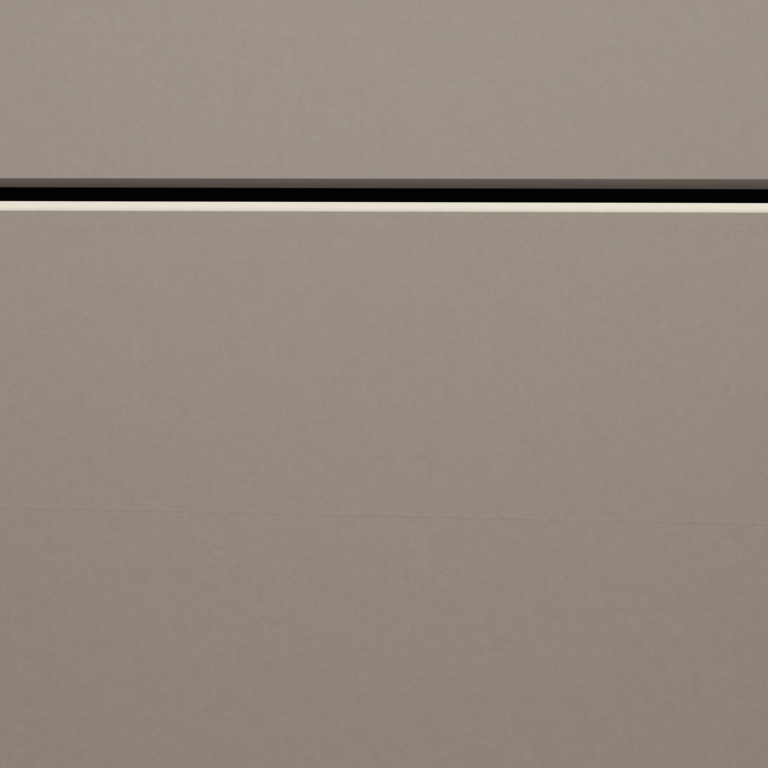
Reproduce this texture procedurally as a WebGL 2 fragment shader.

```glsl
#version 300 es
precision highp float;
// Matte taupe panels split by a dark horizontal gap with a bright lower lip.

#define GAP_TILT -0.0027
#define SHADE_TOP 0.7680
#define GAP_TOP 0.7562
#define GAP_BOTTOM 0.7383
#define LIP_BOTTOM 0.7258
#define EDGE_SOFTNESS 0.0012
#define GRAIN_CELLS 300.0
#define GRAIN_STRENGTH 0.030
#define SEAM_HEIGHT 0.3385
#define SEAM_DROP 0.0220

uniform vec2 u_resolution;
out vec4 fragColor;

const vec3 PANEL_LOW = vec3(0.545, 0.506, 0.464);
const vec3 PANEL_HIGH = vec3(0.614, 0.576, 0.533);
const vec3 SHADE = vec3(0.345, 0.308, 0.287);
const vec3 GAP = vec3(0.010, 0.009, 0.008);
const vec3 LIP = vec3(0.890, 0.865, 0.805);

float hash(vec2 p) {
  return fract(sin(dot(p, vec2(127.1, 311.7))) * 43758.5453);
}

float valueNoise(vec2 p) {
  vec2 cell = floor(p);
  vec2 f = fract(p);
  f = f * f * (3.0 - 2.0 * f);
  float low = mix(hash(cell), hash(cell + vec2(1.0, 0.0)), f.x);
  float high = mix(hash(cell + vec2(0.0, 1.0)), hash(cell + 1.0), f.x);
  return mix(low, high, f.y);
}

// Three octaves of centred noise, from fine grain to soft mottling.
float grain(vec2 uv) {
  float sum = 0.0;
  float weight = 0.55;
  float cells = GRAIN_CELLS;
  for (int i = 0; i < 3; i++) {
    sum += weight * (valueNoise(uv * cells + float(i) * 17.3) - 0.5);
    cells *= 0.45;
    weight *= 0.5;
  }
  return sum;
}

// Coverage of everything below a horizontal edge.
float below(float y, float edge) {
  float soft = max(EDGE_SOFTNESS, 0.6 / u_resolution.y);
  return 1.0 - smoothstep(edge - soft, edge + soft, y);
}

float hairline(float y, float center, float width) {
  float d = (y - center) / width;
  return exp(-d * d);
}

void main() {
  vec2 uv = gl_FragCoord.xy / u_resolution;

  // Panel gradient, slightly lighter in the middle than at the sides.
  vec3 panel = mix(PANEL_LOW, PANEL_HIGH, smoothstep(-0.15, 1.1, uv.y));
  panel += 0.006 - 0.035 * (uv.x - 0.52) * (uv.x - 0.52);

  // Faint sloping seam and a crease under the lip.
  float seam = SEAM_HEIGHT - SEAM_DROP * uv.x;
  panel -= 0.012 * hairline(uv.y, seam, 0.0016);
  panel += 0.007 * hairline(uv.y, seam + 0.0035, 0.0018);
  panel -= 0.007 * hairline(uv.y, 0.698, 0.0016);

  float noise = grain(uv);
  panel += GRAIN_STRENGTH * noise;

  // Gap layers, stacked from the upper shade down to the lower panel.
  float y = uv.y - GAP_TILT * uv.x;
  float shadeY = uv.y - 0.5 * GAP_TILT * uv.x;
  vec3 shade = SHADE * mix(0.88, 1.08, smoothstep(GAP_TOP, SHADE_TOP, y));
  float lipGlow = smoothstep(LIP_BOTTOM - 0.002, LIP_BOTTOM + 0.006, y);
  vec3 lip = LIP * mix(0.91, 1.02, lipGlow) + 0.02 * noise;

  vec3 color = mix(panel, shade, below(shadeY, SHADE_TOP));
  color = mix(color, GAP, below(y, GAP_TOP));
  color = mix(color, lip, below(y, GAP_BOTTOM));
  color = mix(color, panel, below(y, LIP_BOTTOM));

  fragColor = vec4(clamp(color, 0.0, 1.0), 1.0);
}
```
